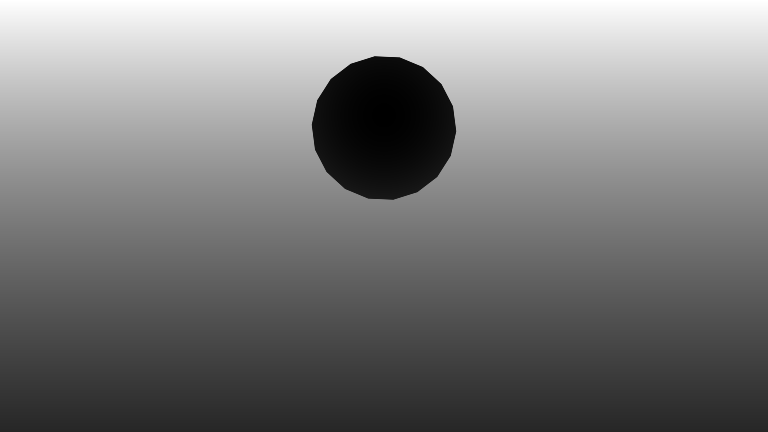
This background is drawn by a Shadertoy shader. Its source:

```glsl
// A dark faceted ball hanging before a backdrop that brightens upward.
// The backdrop is a cubic ramp; the ball is a regular polygon found by
// folding the angle into one sector, shaded by a soft radial falloff.

#define BALL_CENTER vec2(0.0, 0.7037)
#define BALL_RADIUS 0.1675
#define BALL_SIDES 18.0
#define BALL_TURN -0.045
#define SHADE_CENTER vec2(0.0, 0.733)
#define RIM_LIGHT 0.07
#define FLOOR_GRAY 0.15
#define LINEAR_RISE 0.62
#define CUBIC_RISE 0.23

const float PI = 3.14159;

// Signed distance to the edges of a regular polygon with one corner at angle turn
float polygonDistance(vec2 p, float radius, float sides, float turn) {
    float sector = 2.0 * PI / sides;
    float angle = mod(atan(p.y, p.x) - turn, sector) - 0.5 * sector;
    return length(p) * cos(angle) - radius * cos(0.5 * sector);
}

// Vertical ramp, steeper toward the top
float backdrop(float y) {
    return FLOOR_GRAY + LINEAR_RISE * y + CUBIC_RISE * y * y * y;
}

// Black core with a faint lift toward the lower rim
float ballShade(vec2 p) {
    vec2 q = (p - SHADE_CENTER) / BALL_RADIUS;
    return RIM_LIGHT * dot(q, q);
}

void mainImage(out vec4 fragColor, in vec2 fragCoord) {
    // Height spans 0 to 1, x is centered
    vec2 p = vec2(fragCoord.x - 0.5 * iResolution.x, fragCoord.y) / iResolution.y;
    float pixel = 1.0 / iResolution.y;

    float dist = polygonDistance(p - BALL_CENTER, BALL_RADIUS, BALL_SIDES, BALL_TURN);
    float ballMask = 1.0 - smoothstep(-0.5 * pixel, 0.5 * pixel, dist);

    float gray = mix(backdrop(p.y), ballShade(p), ballMask);
    fragColor = vec4(vec3(gray), 1.0);
}
```
